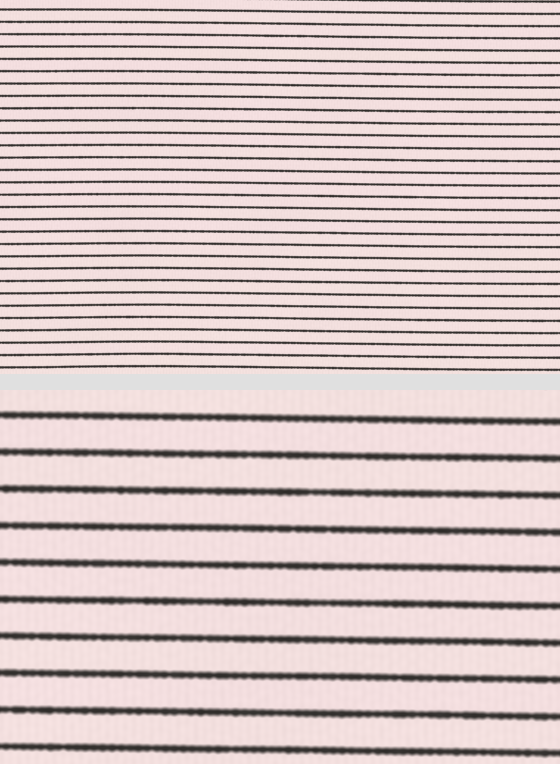
Top: the whole. Bottom: its middle third, enlarged.
Give the GLSL for this texture, as a WebGL 2 fragment shader.

```glsl
#version 300 es
// Pale pink knitted jersey with thin, slightly bowed charcoal pinstripes.
precision highp float;

uniform vec2 u_resolution;
out vec4 outColor;

const vec3 PINK = vec3(0.955, 0.872, 0.876);
const vec3 CREAM = vec3(0.950, 0.885, 0.865);
const vec3 CHARCOAL = vec3(0.195, 0.185, 0.175);

const float STRIPE_PERIOD = 0.0330;   // in canvas heights
const float FIRST_STRIPE = 0.0254;    // distance below the top edge
const float STRIPE_HALF_WIDTH = 0.0028;
const float STRIPE_SOFTNESS = 0.0024;
const float WALES = 190.0;            // knit columns across the canvas
const float TAU = 6.2831853;

float hash(vec2 p) {
    p = fract(p * vec2(0.1031, 0.1030));
    p += dot(p, p.yx + 33.33);
    return fract((p.x + p.y) * p.x * 7.31 + p.y * 13.7);
}

vec2 gradient(vec2 cell) {
    float angle = TAU * hash(cell);
    return vec2(cos(angle), sin(angle));
}

// Gradient noise, roughly -0.7 to 0.7
float noise(vec2 p) {
    vec2 i = floor(p), f = fract(p);
    vec2 u = f * f * f * (f * (f * 6.0 - 15.0) + 10.0);
    vec2 e = vec2(0.0, 1.0);
    float low = mix(dot(gradient(i), f),
                    dot(gradient(i + e.yx), f - e.yx), u.x);
    float high = mix(dot(gradient(i + e.xy), f - e.xy),
                     dot(gradient(i + e.yy), f - e.yy), u.x);
    return mix(low, high, u.y);
}

// How far the cloth hangs below level: falls to the right, bulges up low down
float sag(vec2 uv) {
    float fall = 0.0118 * smoothstep(0.1, 1.0, uv.x);
    float bulge = 0.0052 * smoothstep(0.0, 0.32, uv.x) * (1.0 - uv.y);
    return fall - bulge;
}

// Coverage of a soft stripe at a signed distance from its centre
float stripe(float offset, float halfWidth, float softness) {
    return 1.0 - smoothstep(halfWidth - softness, halfWidth + softness, abs(offset));
}

// Faint knit columns, broken up by fine grain
float knit(vec2 uv, float wave) {
    float grain = noise(uv * vec2(WALES, 150.0));
    float blotch = noise(uv * vec2(7.0, 5.0) + 40.0);
    return 0.007 * wave + 0.014 * grain + 0.008 * blotch;
}

void main() {
    vec2 uv = gl_FragCoord.xy / u_resolution;
    float pixel = 1.0 / u_resolution.y;

    // Stripe index and signed distance, measured downwards
    float depth = 1.0 - uv.y - FIRST_STRIPE - sag(uv);
    float row = floor(depth / STRIPE_PERIOD + 0.5);
    float wobble = 0.0005 * noise(vec2(uv.x * 14.0, row * 3.7 + 20.0));
    float offset = depth - row * STRIPE_PERIOD + wobble;

    // Stitches fray the edges, more so on the lower side
    float wave = cos(TAU * WALES * uv.x);
    float fray = 0.0003 * wave + 0.0011 * noise(vec2(uv.x * WALES, row * 5.3 + 60.0));
    float halfWidth = STRIPE_HALF_WIDTH + fray * (offset > 0.0 ? 1.0 : 0.5);
    float ink = stripe(offset, halfWidth, max(STRIPE_SOFTNESS, 0.8 * pixel));

    // Cloth tint drifts a little from band to band
    float band = floor(depth / STRIPE_PERIOD);
    vec3 cloth = mix(PINK, CREAM, 0.6 * hash(vec2(band + 50.0, 7.0)));
    cloth += knit(uv, wave);

    vec3 yarn = CHARCOAL + 0.04 * noise(vec2(uv.x * 120.0, row * 2.9 + 90.0));
    outColor = vec4(mix(cloth, yarn, ink), 1.0);
}
```
